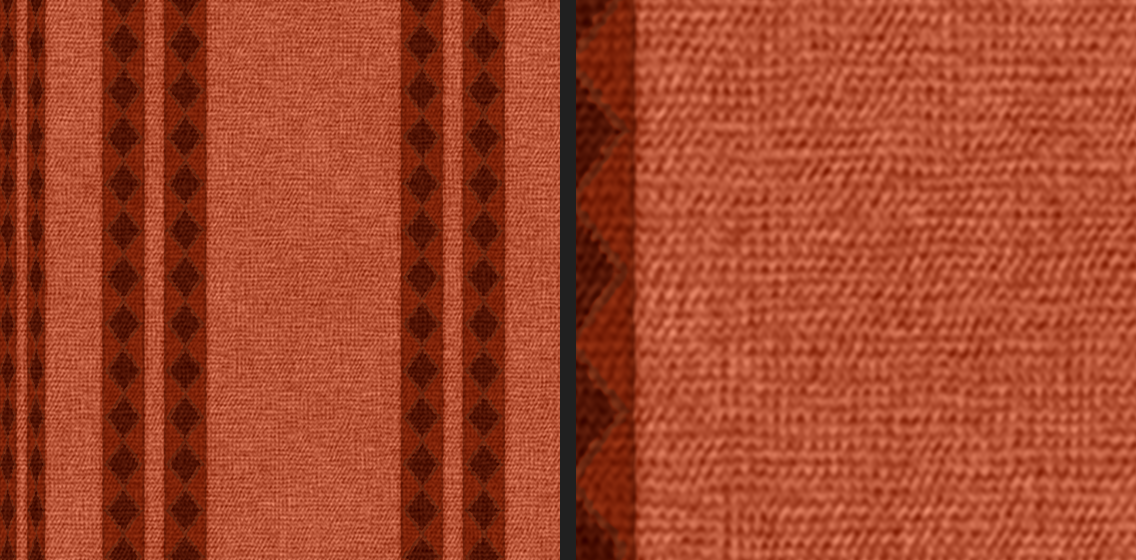
Left, the full canvas; right, a detail of the centre.
Give the GLSL for this texture, as a three.js fragment shader.

```glsl
// Terracotta woven cloth with paired dark stripes, each carrying a chain of diamonds.
varying vec2 vUv;

const float TAU = 6.2831853;

vec2 hashGradient(vec2 cell) {
  vec3 p = fract(vec3(cell.xyx) * vec3(0.1031, 0.1030, 0.0973));
  p += dot(p, p.yzx + 33.33);
  float angle = TAU * fract((p.x + p.y) * p.z);
  return vec2(cos(angle), sin(angle));
}

// Gradient noise, roughly -1 to 1
float noise(vec2 p) {
  vec2 i = floor(p), f = fract(p);
  vec2 u = f * f * f * (f * (f * 6.0 - 15.0) + 10.0);
  float a = dot(hashGradient(i), f);
  float b = dot(hashGradient(i + vec2(1.0, 0.0)), f - vec2(1.0, 0.0));
  float c = dot(hashGradient(i + vec2(0.0, 1.0)), f - vec2(0.0, 1.0));
  float d = dot(hashGradient(i + 1.0), f - 1.0);
  return 1.4 * mix(mix(a, b, u.x), mix(c, d, u.x), u.y);
}

// Slanted stitches that drift between twill and upright ribs
float weave(vec2 uv) {
  vec2 g = uv * vec2(132.0, 122.0);
  g += 0.35 * vec2(noise(uv * 24.0), noise(uv * 24.0 + 40.0));
  float twill = sin(TAU * (g.x - 0.55 * g.y));
  float rib = sin(TAU * g.x);
  float row = sin(TAU * g.y + 0.8 * rib);
  float ribbed = smoothstep(-0.3, 0.5, noise(uv * vec2(17.0, 13.0) + 7.0));
  float stitch = mix(twill, rib, 0.75 * ribbed) * (0.65 + 0.35 * noise(g * 0.3));
  float yarn = noise(uv * vec2(22.0, 150.0)) + 0.7 * noise(uv * vec2(150.0, 16.0));
  return 0.6 * stitch + 0.35 * row + 0.4 * yarn + 0.75 * noise(g * 1.25 + 90.0);
}

// x: distance from the stripe's centre line, y: half width of the stripe
vec2 stripeAt(float x, float centre, float spread, float halfWidth) {
  return vec2(abs(abs(x - centre) - spread), halfWidth);
}

void main() {
  float thread = weave(vUv);
  vec2 uv = vUv + 0.0012 * vec2(noise(vUv * 70.0), noise(vUv * 70.0 + 20.0));

  // Narrow pair at the left, then two wide pairs; keep the nearest
  vec2 stripe = stripeAt(uv.x, 0.039, 0.0255, 0.0160);
  for (int i = 0; i < 2; i++) {
    vec2 wide = stripeAt(uv.x, 0.2757 + 0.533 * float(i), 0.0552, 0.0375);
    if (wide.x - wide.y < stripe.x - stripe.y) stripe = wide;
  }
  float edge = stripe.x - stripe.y;
  float inStripe = 1.0 - smoothstep(-0.0015, 0.0018, edge);

  // Twelve diamonds up the cloth, touching tip to tip
  float along = abs(fract((uv.y - 0.005) * 12.0 + 0.5) - 0.5) * 2.0;
  float diamond = stripe.x / (0.84 * stripe.y) + along + 0.06 * thread;
  float core = 1.0 - smoothstep(0.78, 0.94, diamond);
  float outline = 1.0 - smoothstep(0.04, 0.15, abs(diamond - 0.99));

  // Ground cloth, faintly shaded beside the stripes
  vec3 ground = vec3(0.715, 0.325, 0.212) + 0.025 * noise(vUv * 5.0);
  ground -= 0.07 * (1.0 - smoothstep(0.0, 0.009, edge));
  ground += vec3(0.135, 0.14, 0.135) * thread;

  // Stripe dyes
  vec3 dye = vec3(0.495, 0.135, 0.035);
  dye = mix(dye, vec3(0.40, 0.16, 0.075), 0.75 * outline);
  dye = mix(dye, vec3(0.315, 0.075, 0.018), core);
  dye *= 1.0 - 0.15 * smoothstep(-0.007, 0.0, edge);
  dye += vec3(0.085, 0.055, 0.035) * thread;

  gl_FragColor = vec4(clamp(mix(ground, dye, inStripe), 0.0, 1.0), 1.0);
}
```
